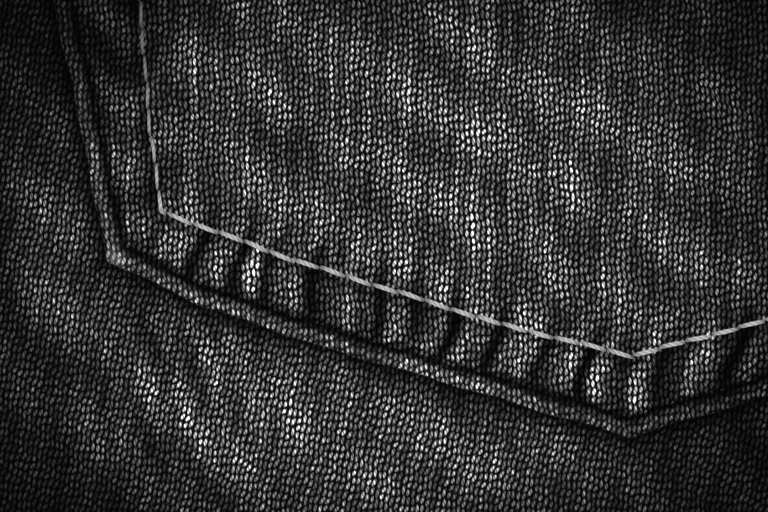
Give the GLSL for this texture, as a Shadertoy shader.

```glsl
float hash(vec2 p) {
    p = fract(p * vec2(0.1031, 0.1137));
    p += dot(p, p.yx + 33.3);
    return fract((p.x + p.y) * p.x * 7.7);
}

// Returns signed distance (positive on the left) and arc length
vec2 seam(vec2 p, vec2 route[8]) {
    float nearest = 9.0, travelled = 0.0;
    vec2 result = vec2(0.0);
    for (int i = 0; i < 7; i++) {
        vec2 edge = route[i + 1] - route[i], r = p - route[i];
        float len = length(edge);
        vec2 dir = edge / len;
        float along = clamp(dot(r, dir), 0.0, len);
        float across = dir.x * r.y - dir.y * r.x;
        float d = length(r - dir * along);
        float score = d - 0.001 * abs(across);
        if (score < nearest) {
            nearest = score;
            result = vec2(across < 0.0 ? -d : d, travelled + along);
        }
        travelled += len;
    }
    return result;
}

// Upright threads in columns, stepping upwards to the right
float twill(vec2 p) {
    vec2 q = p / vec2(0.0102, 0.0165);
    q.x += 0.2 * sin(p.y * 31.0 + 2.0 * sin(p.x * 9.0)) + 0.13 * sin(p.y * 127.0 + p.x * 70.0);
    float column = floor(q.x);
    q.y += 0.3 * hash(vec2(column, 4.0)) - 0.42 * column + 0.3 * sin(p.y * 37.0 + column * 2.3);
    vec2 cell = floor(q), f = fract(q) - 0.5;
    float tone = hash(cell + 50.0);
    f.x += 0.16 * (hash(cell + 13.0) - 0.5) - 0.22 * f.y;
    float yarn = 1.0 - smoothstep(0.1, 0.56, length(f * vec2(1.05, 0.65 + 0.35 * tone)));
    float fibre = 0.9 + 0.25 * sin(p.x * 800.0 + p.y * 520.0 + tone * 6.0);
    float strand = 0.85 + 0.3 * sin(p.y * 26.0 + column * 2.4) * sin(p.y * 11.0 + column * 4.1);
    return yarn * fibre * strand * (0.6 + 0.65 * tone);
}

// Soft cellular blotches
float blotches(vec2 p) {
    vec2 cell = floor(p);
    float nearest = 1.0;
    for (int j = -1; j <= 1; j++)
        for (int i = -1; i <= 1; i++) {
            vec2 c = cell + vec2(i, j);
            vec2 offset = vec2(hash(c + 20.0), hash(c + 71.0));
            nearest = min(nearest, length(c + offset - p));
        }
    return 1.0 - nearest;
}

float spot(vec2 p, vec2 centre, vec2 radius) {
    vec2 r = (p - centre) / radius;
    return exp(-dot(r, r));
}

void mainImage(out vec4 fragColor, in vec2 fragCoord) {
    vec2 p = fragCoord / iResolution.y;
    float px = 1.0 / iResolution.y;

    vec2 hem[8] = vec2[8](vec2(0.09, 1.05), vec2(0.142, 0.824), vec2(0.185, 0.61), vec2(0.21, 0.492),
        vec2(0.39, 0.403), vec2(0.645, 0.318), vec2(1.23, 0.146), vec2(1.6, 0.255));
    vec2 topstitch[8] = vec2[8](vec2(0.268, 1.05), vec2(0.293, 0.746), vec2(0.316, 0.586), vec2(0.557, 0.498),
        vec2(0.762, 0.434), vec2(0.977, 0.367), vec2(1.234, 0.305), vec2(1.6, 0.401));
    vec2 wobble = 0.002 * vec2(sin(p.y * 43.0), sin(p.x * 37.0));
    vec2 border = seam(p + wobble, hem);
    vec2 stitch = seam(p + 0.6 * wobble, topstitch);
    float inside = smoothstep(-0.003, 0.003, border.x);

    // Weave, turned a little on the cloth behind the pocket
    vec2 behind = mat2(0.985, 0.17, -0.17, 0.985) * p;
    float yarn = mix(twill(behind), twill(p), inside);

    // Broad light, worn areas and vignette
    float pocketLight = 0.46 + 0.22 * spot(p, vec2(0.95, 0.65), vec2(0.6, 0.4));
    float bodyLight = 0.36 + 0.34 * spot(p, vec2(0.5, 0.22), vec2(0.3, 0.17))
        + 0.22 * spot(p, vec2(0.1, 0.5), vec2(0.12, 0.28))
        + 0.26 * spot(p, vec2(0.9, 0.09), vec2(0.4, 0.15));
    float light = mix(bodyLight, pocketLight, inside);
    light *= 0.64 + 0.68 * blotches(p * vec2(15.0, 7.0) + vec2(2.0 * p.y, 0.0));
    light *= 1.0 - 0.66 * smoothstep(0.55, 1.05, length((p - vec2(0.75, 0.48)) / vec2(0.95, 0.72)));

    // Vertical slubs, broken along their length
    float slub = 0.3 * pow(hash(vec2(floor(p.x / 0.0102), 9.0)), 4.0);
    vec4 streak = (vec4(0.376, 0.48, 0.797, 0.925) - p.x) / 0.006;
    slub += dot(exp(-streak * streak), vec4(0.45)) + 0.4 * exp(-pow((p.x - 0.958) / 0.006, 2.0));
    light *= 1.0 + inside * slub * (0.8 + 0.4 * sin(p.y * 23.0 + p.x * 50.0));

    // Puckers between the hem and the stitching
    float lean = p.x - 0.25 * p.y + 0.01 * sin(p.y * 30.0);
    float lower = smoothstep(0.62, 0.52, p.y);
    float ripple = sin(lean * 69.0 + 1.2 * sin(lean * 17.0)) + 0.4 * sin(lean * 131.0 + 2.0);
    ripple = mix(0.5 * sin(p.y * 47.0 + 2.0 * sin(p.x * 31.0)) - 0.3, ripple, lower);
    float puckerZone = smoothstep(0.025, 0.06, border.x) * (1.0 - smoothstep(-0.02, 0.1, stitch.x));
    light *= 1.0 + puckerZone * (0.62 * ripple - 0.05);
    light += 0.25 * puckerZone * (spot(p, vec2(0.25, 0.72), vec2(0.04, 0.05)) + spot(p, vec2(0.3, 0.53), vec2(0.06, 0.05)));
    light *= 1.0 - 0.4 * exp(-pow((stitch.x + 0.012) / 0.012, 2.0));

    // Faint creases spreading from the hem over the body
    float crease = sin(dot(p, vec2(95.0, 50.0)) + 2.0 * sin(p.y * 14.0));
    light *= 1.0 + 0.25 * crease * (1.0 - inside) * spot(p, vec2(0.36, 0.25), vec2(0.16, 0.2));

    // Hem shadow, rounded roll and inner groove
    light *= 1.0 - 0.95 * (1.0 - inside) * exp(min(border.x, 0.0) / 0.022);
    float roll = exp(-pow((border.x - 0.014) / 0.011, 2.0));
    float groove = exp(-pow((border.x - 0.036) / 0.011, 2.0));
    light *= 1.0 - 0.85 * groove;
    float shade = 0.012 + 0.05 * light + 1.08 * light * yarn;
    float twist = 0.6 + 0.4 * sin(border.y * 180.0 + 0.8 * sin(border.y * 61.0) + border.x * 160.0);
    float lit = smoothstep(1.6, 0.8, p.x) * smoothstep(1.1, 0.6, p.y);
    shade += roll * (0.06 + 0.13 * twist) * (0.4 + 0.6 * yarn) * lit;
    shade += 0.2 * spot(p, vec2(0.225, 0.495), vec2(0.018, 0.018)) * inside;
    float hidden = smoothstep(0.0035, 0.001, abs(border.x - 0.04)) * smoothstep(-0.2, 0.5, sin(border.y * 120.0));
    shade += 0.16 * hidden * yarn;

    // Bright thread, sinking where each stitch enters the cloth
    float phase = fract(stitch.y / 0.053);
    float arch = sqrt(max(4.0 * phase * (1.0 - phase), 0.0));
    float offset = stitch.x - 0.003 * (0.5 - phase);
    float width = mix(0.0028, 0.0046, arch) * mix(1.0, 0.7, smoothstep(0.55, 0.65, p.y));
    float thread = 1.0 - smoothstep(width - px, width + px, abs(offset));
    float sheen = 0.4 + 0.32 * arch + 0.07 * sin(stitch.y * 500.0 + offset * 700.0);
    sheen *= 1.0 - 0.45 * smoothstep(0.58, 1.0, p.y);
    shade = mix(shade, sheen, thread * (0.6 + 0.4 * arch));

    fragColor = vec4(vec3(clamp(shade, 0.0, 1.0)), 1.0);
}
```
